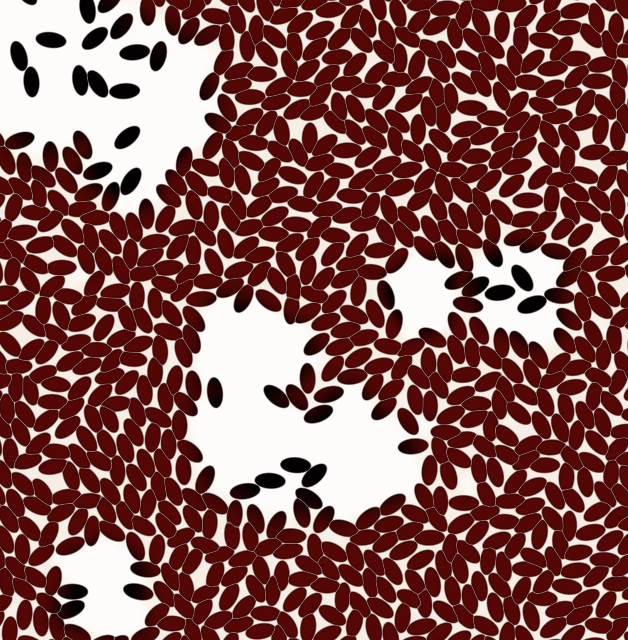
Reproduce this pattern procedurally as a Shadertoy shader.

```glsl
// Dark red oval grains strewn over a white sheet, crowded around open clearings.
// Grains sit on a jittered lattice; one relaxation pass pushes and turns them
// apart, and those near clearings fade to black.

const float PITCH = 0.0335;                 // lattice spacing, in canvas widths
const vec2 RADII = vec2(0.73, 0.373);       // grain half length and half width, in cells
const mat2 TURN = mat2(0.94, 0.342, -0.342, 0.94);
const int SPAN = 5;                         // lattice window around each point
const vec2 ABSENT = vec2(99.0);

const vec3 PAPER = vec3(0.995, 0.988, 0.98);
const vec3 CREAM = vec3(0.95, 0.91, 0.86);
const vec3 GRAIN_RED = vec3(0.335, 0.028, 0.018);
const vec3 GRAIN_BLACK = vec3(0.015, 0.005, 0.008);

// Integer hash giving three values from 0 to 1
vec3 hash3(ivec2 cell, int seed) {
    uvec3 v = uvec3(ivec3(cell, seed)) * 1664525u + 1013904223u;
    v.x += v.y * v.z; v.y += v.z * v.x; v.z += v.x * v.y;
    v ^= v >> 16u;
    v.x += v.y * v.z; v.y += v.z * v.x; v.z += v.x * v.y;
    return vec3(v >> 8u) / 16777216.0;
}

// Squared distance to a clearing, in units of its radius
float clearing(vec2 p, float x, float y, float radius) {
    vec2 d = (p - vec2(x, y)) / radius;
    return dot(d, d);
}

// Below 1 inside any clearing; the outlines are gently warped
float clearingField(vec2 p) {
    p += 0.014 * sin(p.yx * vec2(37.0, 31.0));
    float corner = min(clearing(p, 0.08, 0.93, 0.15), clearing(p, 0.22, 0.87, 0.12));
    float middle = min(clearing(p, 0.42, 0.31, 0.11), clearing(p, 0.55, 0.29, 0.10));
    float upper = min(clearing(p, 0.20, 0.76, 0.07), clearing(p, 0.40, 0.45, 0.09));
    float right = min(clearing(p, 0.83, 0.56, 0.08), clearing(p, 0.68, 0.56, 0.06));
    float lower = clearing(p, 0.17, 0.07, 0.075);
    return min(min(min(corner, middle), min(upper, right)), lower);
}

// Initial grain of a cell: centre relative to the origin, and axis direction
vec4 seedGrain(ivec2 cell, vec2 origin) {
    vec3 h = hash3(cell, 1);
    vec2 centre = vec2(cell) + 0.5 + 0.38 * (h.xy - 0.5);
    float keep = clearingField(centre * TURN * PITCH) < 1.0 ? 0.17 : 0.985;
    if (fract(h.x * 61.0 + h.y * 37.0) > keep) return vec4(ABSENT, 1.0, 0.0);
    float domain = step(0.5, hash3(cell >> 1, 2).x);
    float angle = 0.785 + 1.571 * domain + 1.4 * (h.z - 0.5);
    return vec4(centre - origin, cos(angle), sin(angle));
}

// Centre distance at which two ovals touch, along the unit direction dir
float contactDistance(vec2 dir, vec2 axisA, vec2 axisB) {
    vec2 sq = RADII * RADII;
    float chi = (sq.x - sq.y) / (sq.x + sq.y);
    float a = dot(dir, axisA), b = dot(dir, axisB), c = chi * dot(axisA, axisB);
    float stretch = (a + b) * (a + b) / (1.0 + c) + (a - b) * (a - b) / (1.0 - c);
    return 2.0 * RADII.y * inversesqrt(1.0 - 0.5 * chi * stretch);
}

// Shift (xy) and turn (z) that move a grain out of its neighbour
vec3 repel(vec4 grain, vec4 other) {
    vec2 gap = other.xy - grain.xy;
    float sq = dot(gap, gap);
    if (sq > 2.1 || sq < 0.0001) return vec3(0.0);
    float dist = sqrt(sq);
    vec2 dir = gap / dist;
    float overlap = max(contactDistance(dir, grain.zw, other.zw) - dist, 0.0);
    float cross2 = dir.x * grain.w - dir.y * grain.z;
    return overlap * vec3(-0.5 * dir, 1.6 * cross2 * dot(dir, grain.zw));
}

// Approximate signed distance from the origin to a grain
float grainDistance(vec4 grain) {
    vec2 axis = grain.zw;
    vec2 q = vec2(dot(grain.xy, axis), axis.x * grain.y - axis.y * grain.x) / RADII;
    float k = length(q);
    return k * (k - 1.0) / max(length(q / RADII), 0.0001);
}

void mainImage(out vec4 fragColor, in vec2 fragCoord) {
    vec2 p = fragCoord / iResolution.x;
    vec2 q = TURN * p / PITCH;
    ivec2 corner = ivec2(floor(q)) - SPAN / 2;

    vec4 grains[SPAN * SPAN];
    for (int i = 0; i < SPAN * SPAN; i++)
        grains[i] = seedGrain(corner + ivec2(i % SPAN, i / SPAN), q);

    // Local crowding, and the two nearest grains once relaxed
    float nearest = 99.0, second = 99.0, crowd = 0.0;
    for (int c = 0; c < 9; c++) {
        int home = (c / 3 + 1) * SPAN + c % 3 + 1;
        vec4 g = grains[home];
        float sq = dot(g.xy, g.xy);
        float weight = max(1.0 - sq / 1.9, 0.0);
        crowd += weight * weight;
        if (sq > 1.25) continue;            // too far to reach this point
        vec3 move = vec3(0.0);
        for (int n = 0; n < 9; n++)
            move += repel(g, grains[home + (n / 3 - 1) * SPAN + n % 3 - 1]);
        move = clamp(move, vec3(-0.28, -0.28, -0.5), vec3(0.28, 0.28, 0.5));
        vec2 axis = normalize(g.zw + move.z * vec2(-g.w, g.z));
        float d = grainDistance(vec4(g.xy + move.xy, axis));
        second = min(second, max(d, nearest));
        nearest = min(nearest, d);
    }

    // Touching grains part along a thin pale seam
    float body = max(nearest, 0.5 * (nearest - second));
    float soft = max(0.0016, 0.7 / iResolution.x) / PITCH;
    float cover = 1.0 - smoothstep(-soft, soft, body);

    float packed = smoothstep(0.5, 1.8, crowd);
    float open = exp(-clearingField(p));
    float glow = (1.0 - smoothstep(0.1, 0.75, open)) * mix(0.65, 1.0, packed);
    float rim = mix(0.7, 1.0, smoothstep(0.0, 0.13, -body));
    vec3 grainColor = mix(GRAIN_BLACK, GRAIN_RED, glow * rim);
    vec3 sheet = mix(PAPER, CREAM, 0.7 * packed * glow);
    fragColor = vec4(mix(sheet, grainColor, cover), 1.0);
}
```
